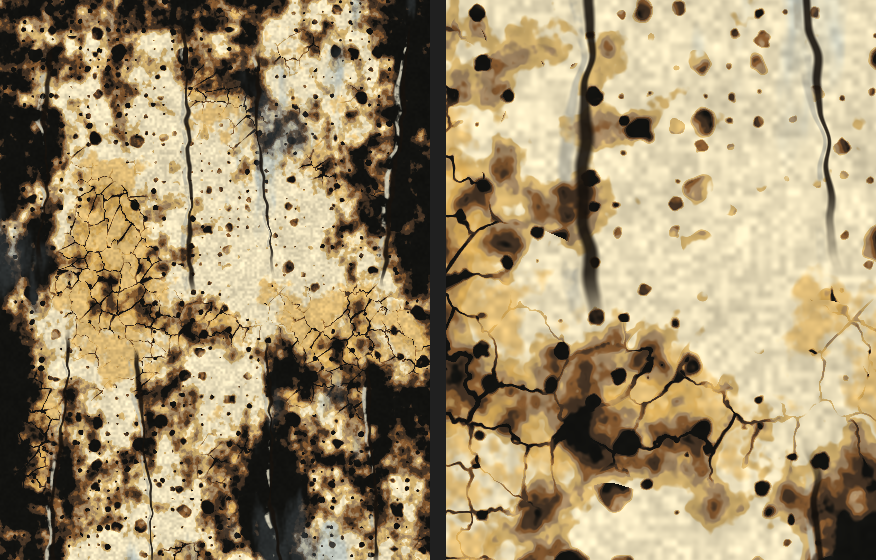
Left, the full canvas; right, a detail of the centre.
Write a WebGL 2 fragment shader that draws this texture.

```glsl
#version 300 es
precision highp float;
// Weathered, scorched plaster: warped noise gives a tone that is mapped through
// a ramp from soot to cream, then torn vertical seams, crackle, pits and pale
// blue-grey mineral stains are laid over it.

#define TONE_BIAS 0.27
#define BLOTCH_SCALE vec2(9.5, 7.0)
#define GRAIN_SCALE vec2(48.0, 44.0)
#define GRAIN_AMOUNT 0.46
#define RAMP_SOFTNESS 0.045
#define SEAMS_PER_ROW 4
#define SEAM_WIDTH 0.0042
#define CRACK_SCALE 30.0
#define PIT_SCALE 26.0
#define STAIN_AMOUNT 0.65

uniform vec2 u_resolution;
out vec4 fragColor;

float hash(vec2 p) {
    vec3 q = fract(p.xyx * 0.1031);
    q += dot(q, q.yzx + 33.33);
    return fract((q.x + q.y) * q.z);
}

vec2 hash2(vec2 p) { return vec2(hash(p), hash(p + 71.7)); }

// Value noise in -1..1
float noise(vec2 p) {
    vec2 i = floor(p), f = fract(p);
    f = f * f * (3.0 - 2.0 * f);
    float low = mix(hash(i), hash(i + vec2(1, 0)), f.x);
    float high = mix(hash(i + vec2(0, 1)), hash(i + vec2(1, 1)), f.x);
    return 2.0 * mix(low, high, f.y) - 1.0;
}

// Octave sum with a standard deviation close to one
float fbm(vec2 p, int octaves) {
    float sum = 0.0, amp = 2.0;
    for (int i = 0; i < octaves; i++) {
        sum += amp * noise(p);
        p = mat2(1.6, 1.2, -1.2, 1.6) * p + 17.3;
        amp *= 0.52;
    }
    return sum;
}

// Gap between the two nearest cell points: zero along the cracks
float cellGap(vec2 p) {
    vec2 cell = floor(p);
    float near = 9.0, second = 9.0;
    for (int y = -1; y <= 1; y++)
    for (int x = -1; x <= 1; x++) {
        vec2 c = cell + vec2(x, y);
        float d = length(c + hash2(c) - p);
        second = min(second, max(near, d));
        near = min(near, d);
    }
    return second - near;
}

// Round pits of varied size, one per cell at most
float pits(vec2 p, float density) {
    vec2 c = floor(p);
    float radius = mix(0.08, 0.32, pow(hash(c + 5.1), 2.0));
    vec2 d = fract(p) - mix(vec2(0.35), vec2(0.65), hash2(c));
    float dist = length(d) + 0.07 * noise(p * 5.0);
    return smoothstep(radius + 0.07, radius - 0.07, dist) * step(hash(c + 9.4), density);
}

// Broad light and dark regions: pale centre, sooty rim and a sloping burnt band
float regions(vec2 p, float aspect, float drift) {
    vec2 c = (p - vec2(0.32, 0.54)) / vec2(0.28, 0.40);
    float rim = min(min(p.x, aspect - p.x), 1.0 - p.y) + 0.02 * drift;
    float band = (p.y - 0.51 + 0.31 * p.x + 0.025 * drift) / 0.045;
    float tone = 0.95 * exp(-dot(c, c)) - 1.2 * smoothstep(0.10, 0.0, rim);
    tone -= 1.45 * exp(-band * band) * smoothstep(0.05, 0.18, p.x);
    tone -= 1.6 * smoothstep(0.15, 0.04, p.x + 0.02 * drift) * smoothstep(0.48, 0.38, p.y);
    return tone - 0.55 * smoothstep(0.52, 0.75, p.x) * smoothstep(0.1, 0.25, p.y);
}

// Torn seams in two rows: x = stain, y = dark tear, z = pale lip
vec3 seams(vec2 p, float aspect) {
    vec3 result = vec3(0.0);
    for (int i = 0; i < 2 * SEAMS_PER_ROW; i++) {
        float id = float(i), row = float(i / SEAMS_PER_ROW);
        vec2 rnd = hash2(vec2(id, 3.7));
        float slot = (mod(id, float(SEAMS_PER_ROW)) + 0.35 + 0.4 * rnd.x) / float(SEAMS_PER_ROW);
        float mid = mix(0.72, 0.18, row);
        float lean = 0.22 * (rnd.y - 0.35);
        float s = p.x - slot * aspect - lean * (p.y - mid);
        s -= 0.009 * noise(vec2(p.y * 9.0, id)) + 0.003 * noise(vec2(p.y * 60.0, id));
        float reach = mix(0.20, 0.26, rnd.x) + 0.02 * noise(p * 20.0);
        float mask = smoothstep(reach, reach - 0.04, abs(p.y - mid));
        float w = SEAM_WIDTH * (1.0 + 0.7 * noise(vec2(p.y * 24.0, id + 40.0)));
        float lip = smoothstep(w, 0.3 * w, abs(s + 1.7 * w));
        vec3 part = vec3(exp(-pow((s - 0.008) / 0.019, 2.0)), smoothstep(w, 0.3 * w, abs(s)), lip);
        result = max(result, part * mask);
    }
    return result;
}

// Colour steps placed at the share of the area each one fills
vec3 ramp(float q) {
    vec3 c = vec3(0.07, 0.07, 0.06);
    float w = RAMP_SOFTNESS;
    c = mix(c, vec3(0.27, 0.20, 0.14), smoothstep(0.18 - w, 0.18 + w, q));
    c = mix(c, vec3(0.51, 0.34, 0.18), smoothstep(0.32 - w, 0.32 + w, q));
    c = mix(c, vec3(0.63, 0.52, 0.38), smoothstep(0.44 - w, 0.44 + w, q));
    c = mix(c, vec3(0.81, 0.68, 0.42), smoothstep(0.57 - w, 0.57 + w, q));
    return mix(c, vec3(0.91, 0.86, 0.72), smoothstep(0.73 - w, 0.73 + w, q));
}

void main() {
    vec2 p = gl_FragCoord.xy / u_resolution.y;
    float aspect = u_resolution.x / u_resolution.y;
    vec2 warp = vec2(noise(p * 14.0), noise(p * 14.0 + 31.0));
    float drift = fbm(p * 8.0 + 50.0, 3);
    float grain = fbm(p * GRAIN_SCALE, 4);
    float patches = fbm(p * 5.0 + 90.0, 4);

    // Tone: regions, blotches and ragged grain
    float tone = TONE_BIAS + regions(p, aspect, drift);
    tone += 0.78 * fbm(p * BLOTCH_SCALE + 0.35 * warp + 12.0, 5) + GRAIN_AMOUNT * grain;
    tone += 0.22 * noise(p * vec2(150.0, 18.0));
    vec3 seam = seams(p, aspect);
    tone -= 1.1 * seam.x * (0.7 + 0.3 * drift);

    // Pits and crackle
    float density = clamp(0.28 - 0.16 * patches, 0.06, 0.6);
    tone -= 1.9 * max(pits(p * PIT_SCALE + 0.2 * warp, density), pits(p * PIT_SCALE * 2.3 + 8.0, density));
    float crack = smoothstep(0.09, 0.02, cellGap(p * CRACK_SCALE + 0.5 * warp + 0.1 * grain));
    tone -= 1.5 * crack * smoothstep(0.1, 0.8, patches);
    vec3 color = ramp(1.0 / (1.0 + exp(-1.7 * tone)));

    // Ochre bloom and mineral stains
    float light = smoothstep(0.2, 0.7, color.g);
    float bloom = smoothstep(0.6, 1.1, patches + 0.35 * grain) * light;
    color = mix(color, vec3(0.80, 0.61, 0.27), 0.6 * bloom);
    float streak = fbm(p * vec2(30.0, 9.0) + 140.0, 4);
    float stain = smoothstep(0.9, 1.9, fbm(p * 4.0 + 210.0, 3) + 0.5 * streak);
    color = mix(color, vec3(0.62, 0.68, 0.70) * (0.35 + 0.65 * light), STAIN_AMOUNT * stain);

    // Seam tears, pale lips and surface grit
    color = mix(color, vec3(0.09, 0.07, 0.05), 0.9 * seam.y);
    color = mix(color, vec3(0.72, 0.70, 0.62), seam.z * smoothstep(-0.4, 0.8, grain));
    color *= 1.0 + 0.10 * noise(p * 230.0) + 0.03 * grain;
    fragColor = vec4(clamp(color, 0.0, 1.0), 1.0);
}
```
